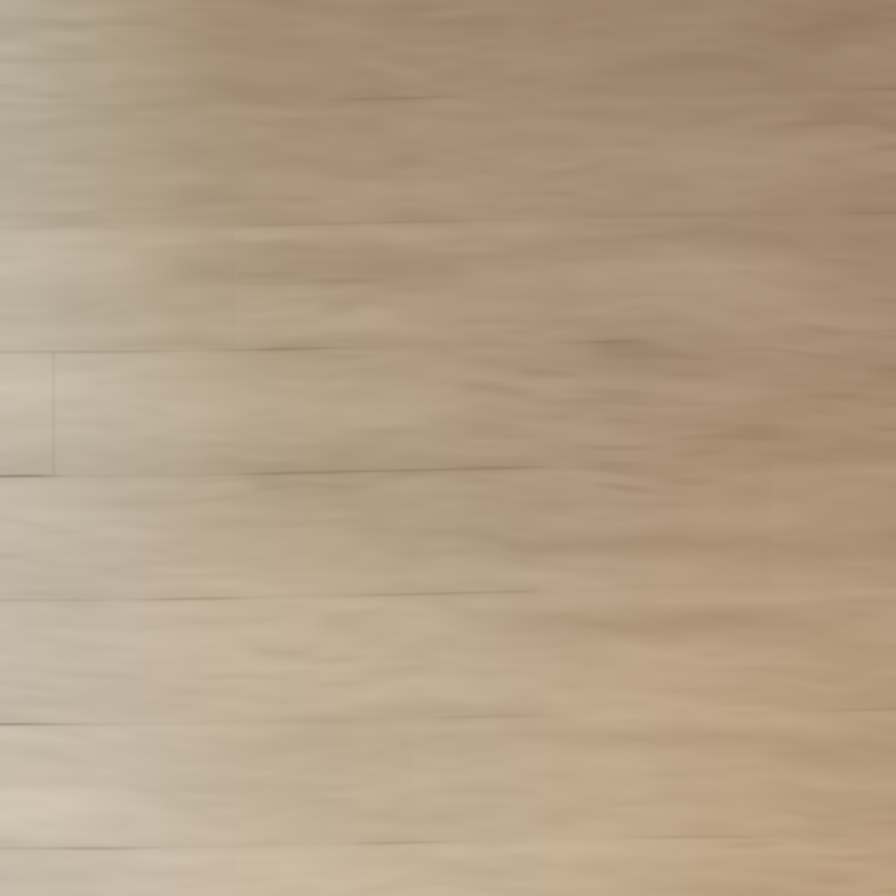
Give the GLSL for this texture, as a Shadertoy shader.

```glsl
// Pale wooden floor boards lying horizontally, lit softly from the left.
// A 3x3 colour gradient gives the light; stretched value noise gives the grain,
// and repeated, slightly tilted rows give the faint board seams and end joints.

const float BOARD_HEIGHT = 0.1385;
const float FIRST_SEAM   = 0.052;
const float SEAM_TILT    = 0.017;
const float SEAM_WIDTH   = 0.0018;
const float JOINT_START  = 0.46;
const float JOINT_STEP   = 0.20;
const float GRAIN_DEPTH  = 0.095;
const float FIBRE_DEPTH  = 0.020;
const float WISP_DEPTH   = 0.030;
const float TONE_DEPTH   = 0.010;
const float TINT_DEPTH   = 0.010;
const vec2  GRAIN_SCALE  = vec2(2.6, 23.0);
const vec2  FIBRE_SCALE  = vec2(24.0, 125.0);
const vec2  WISP_SCALE   = vec2(13.0, 105.0);

// Light colours: rows from bottom to top, columns from left to right
const vec3 LOW_LEFT  = vec3(0.795, 0.75, 0.685);
const vec3 LOW_MID   = vec3(0.772, 0.70, 0.595);
const vec3 LOW_RIGHT = vec3(0.73, 0.625, 0.50);
const vec3 MID_LEFT  = vec3(0.77, 0.735, 0.67);
const vec3 MID_MID   = vec3(0.705, 0.63, 0.53);
const vec3 MID_RIGHT = vec3(0.665, 0.567, 0.462);
const vec3 TOP_LEFT  = vec3(0.715, 0.68, 0.60);
const vec3 TOP_MID   = vec3(0.638, 0.553, 0.453);
const vec3 TOP_RIGHT = vec3(0.603, 0.512, 0.42);

float hash(vec2 p) {
    vec3 q = fract(vec3(p.xyx) * 0.1031);
    q += dot(q, q.yzx + 33.33);
    return fract((q.x + q.y) * q.z);
}

float noise(vec2 p) {
    vec2 cell = floor(p), f = fract(p);
    f = f * f * (3.0 - 2.0 * f);
    float low  = mix(hash(cell), hash(cell + vec2(1, 0)), f.x);
    float high = mix(hash(cell + vec2(0, 1)), hash(cell + vec2(1, 1)), f.x);
    return mix(low, high, f.y);
}

// Layered streaks, centred on zero; each layer is turned a little
float grain(vec2 p) {
    float sum = 0.0, weight = 0.5;
    for (int i = 0; i < 4; i++) {
        sum += weight * (noise(p) - 0.5);
        p = vec2(p.x * 2.2 + p.y * 0.21, p.y * 1.8 - p.x * 0.15) + vec2(17.3, 9.7);
        weight *= 0.56;
    }
    return sum;
}

// Three rows blended upwards
vec3 column(vec3 low, vec3 mid, vec3 top, float y) {
    return y < 0.5 ? mix(low, mid, y * 2.0) : mix(mid, top, y * 2.0 - 1.0);
}

vec3 lightColour(vec2 uv) {
    vec3 left  = column(LOW_LEFT, MID_LEFT, TOP_LEFT, uv.y);
    vec3 mid   = column(LOW_MID, MID_MID, TOP_MID, uv.y);
    vec3 right = column(LOW_RIGHT, MID_RIGHT, TOP_RIGHT, uv.y);
    float turn = mix(0.58, 0.30, uv.y);
    vec3 glow = mix(left, mid, smoothstep(-0.08, turn, uv.x));
    return mix(glow, right, smoothstep(turn * 0.7, 1.05, uv.x));
}

float line(float d, float width) {
    return exp(-d * d / (width * width));
}

void mainImage(out vec4 fragColor, in vec2 fragCoord) {
    vec2 uv = fragCoord / iResolution.xy;
    vec3 colour = lightColour(uv);

    // Grain, bent by a slow and a quick warp
    vec2 p = uv;
    p.y += 0.020 * (noise(uv * vec2(4.0, 6.0) + 4.0) - 0.5);
    p.y += 0.009 * (noise(uv * vec2(15.0, 26.0) + 8.0) - 0.5);
    float shade = GRAIN_DEPTH * grain(p * GRAIN_SCALE + 31.0);
    shade += FIBRE_DEPTH * (noise(p * FIBRE_SCALE + 13.0) - 0.5);

    // Small dark wisps in patches
    float patches = smoothstep(0.45, 0.85, noise(uv * vec2(3.0, 13.0) + 52.0));
    float wisp = smoothstep(0.5, 1.0, noise(p * WISP_SCALE + 71.0));
    shade -= WISP_DEPTH * wisp * patches;

    // Board rows: distance to the nearest seam, in canvas units
    float wobble = 0.004 * (noise(vec2(uv.x * 7.0, 3.0)) - 0.5);
    float row = (uv.y - FIRST_SEAM - SEAM_TILT * uv.x - wobble) / BOARD_HEIGHT;
    float board = floor(row);
    float seam = floor(row + 0.5);
    float seamDist = (row - seam) * BOARD_HEIGHT;
    float fade = exp(-4.0 * uv.x) * smoothstep(1.0, 0.4, uv.y);
    float broken = smoothstep(0.35, 0.9, noise(vec2(uv.x * 9.0 + 2.0, seam * 7.0 + 40.0)));
    shade -= line(seamDist, SEAM_WIDTH) * (0.030 * broken + 0.085 * fade * (0.4 + broken));
    shade -= line(seamDist - 0.003, 0.008) * 0.014 * (0.3 + broken);
    shade += line(seamDist + 0.011, 0.009) * 0.011;

    // End joints and a slight tone change from board to board
    float joint = fract(JOINT_START + JOINT_STEP * board);
    float jointDist = uv.x - joint;
    float side = smoothstep(-0.003, 0.003, jointDist);
    float tone = mix(hash(vec2(board + 20.0, 1.0)), hash(vec2(board + 20.0, 2.0)), side);
    shade += TONE_DEPTH * (tone - 0.5);
    shade -= line(jointDist, 0.0018) * 0.045 * exp(-8.0 * joint);

    // Faint warm and cool blotches
    float tint = noise(uv * vec2(4.0, 8.0) + 90.0) - 0.5;
    colour += TINT_DEPTH * tint * vec3(0.6, -0.3, -0.4);
    colour += shade * vec3(1.0, 1.02, 1.04);

    fragColor = vec4(clamp(colour, 0.0, 1.0), 1.0);
}
```
